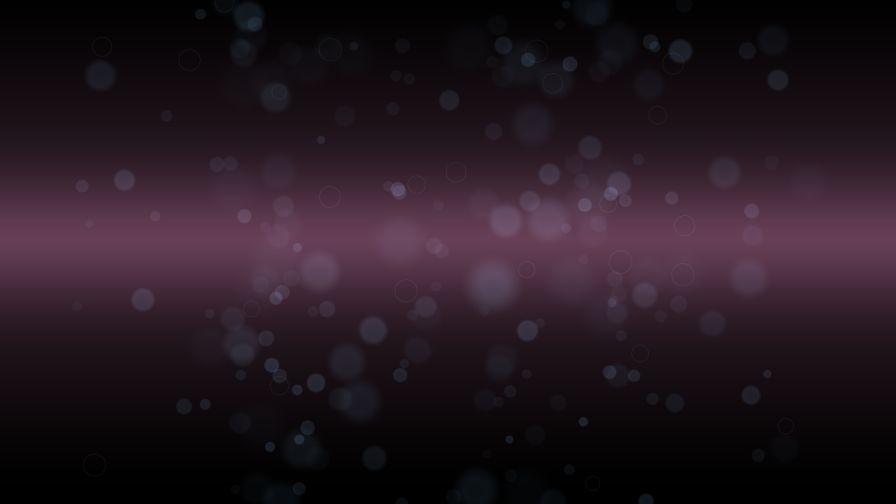
A WebGL 1 fragment shader for this background:

```glsl
precision highp float;

uniform vec2 u_resolution;

const vec3 BAND_TINT = vec3(1.0, 0.62, 0.84);
const vec3 BOKEH_TINT = vec3(0.085, 0.125, 0.155);

vec4 hash4(float n) {
  vec4 q = fract(n * vec4(0.1031, 0.1030, 0.0973, 0.1099));
  q += dot(q, q.wzxy + 33.33);
  return fract((q.xxyz + q.yzzw) * q.zywx);
}

// Horizontal band: a narrow core inside a wide falloff
vec3 band(float y) {
  float d = abs(y - 0.525);
  float wide = pow(max(1.0 - d / 0.5, 0.0), 1.3);
  float core = exp(-d * d / 0.0144);
  return BAND_TINT * (0.24 * wide + 0.16 * core);
}

float disc(vec2 offset, float radius, float softness) {
  float edge = max(radius * softness, 1.5 / u_resolution.y);
  float d = length(offset);
  float body = 1.0 - smoothstep(radius - edge, radius + 0.2 * edge, d);
  return body * (0.85 + 0.15 * d / radius);
}

float ring(vec2 offset, float radius) {
  float width = max(0.0015, 1.0 / u_resolution.y);
  return 1.0 - smoothstep(0.0, width, abs(length(offset) - radius));
}

// Scatter centres over a broad middle and two denser columns
vec2 scatter(float i, vec4 h) {
  float group = mod(i, 5.0);
  float spread = h.x + h.z - 1.0;
  float x = 0.5 + 0.52 * spread;
  if (group > 3.5) x = 0.31 + 0.10 * spread;
  else if (group > 2.5) x = 0.67 + 0.13 * spread;
  return vec2(x * u_resolution.x / u_resolution.y, h.y);
}

void main() {
  vec2 p = gl_FragCoord.xy / u_resolution.y;
  float aspect = u_resolution.x / u_resolution.y;
  vec3 color = band(p.y);

  // Soft discs, the large ones fainter and more blurred
  float light = 0.0;
  for (int i = 0; i < 190; i++) {
    float n = float(i);
    vec4 place = hash4(n + 17.0);
    vec4 look = hash4(n + 431.0);
    float size = look.x * look.x * look.x;
    float radius = 0.009 + 0.019 * look.x + 0.03 * size * look.x;
    float strength = mix(0.2, 0.95, look.y * look.y) * mix(1.0, 0.65, size);
    light += strength * disc(p - scatter(n, place), radius, mix(0.2, 0.65, size));
  }

  // Brightest disc, just below the band
  light += 0.95 * disc(p - vec2(0.55 * aspect, 0.433), 0.06, 0.7);

  // Thin faint outlines
  float outline = 0.0;
  for (int i = 0; i < 24; i++) {
    float n = float(i);
    vec4 place = hash4(n + 811.0);
    outline += ring(p - scatter(n, place), 0.014 + 0.009 * place.w);
  }

  color += BOKEH_TINT * light + vec3(0.035, 0.04, 0.045) * outline;
  gl_FragColor = vec4(color, 1.0);
}
```
